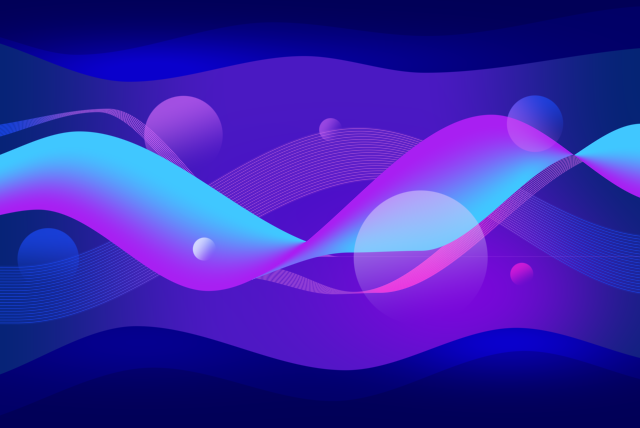
Write a Shadertoy shader that draws this background.

```glsl
// Twisting neon ribbon with fine line bands and glassy discs between deep blue waves.

const vec3 NAVY = vec3(0.005, 0.0, 0.34);
const vec3 ROYAL = vec3(0.04, 0.0, 0.80);
const vec3 TEAL = vec3(0.02, 0.14, 0.46);
const vec3 VIOLET = vec3(0.29, 0.10, 0.76);
const vec3 PURPLE = vec3(0.66, 0.12, 0.95);
const vec3 CYAN = vec3(0.25, 0.78, 1.0);
const vec3 PINK = vec3(0.96, 0.12, 0.86);
const vec3 BLUE = vec3(0.10, 0.28, 0.94);
const vec3 LILAC = vec3(0.80, 0.40, 0.96);

// Smooth curve easing between crests and troughs
float wave(float x, float at[5], float height[5]) {
    float y = height[0];
    for (int i = 0; i < 4; i++)
        y = mix(y, height[i + 1], smoothstep(at[i], at[i + 1], x));
    return y;
}

float cover(float d, float px) { return smoothstep(-px, px, d); }

float between(float y, float a, float b, float px) {
    return cover(y - min(a, b), px) * cover(max(a, b) - y, px);
}

float glow(vec2 p, vec2 center, vec2 size) {
    vec2 q = (p - center) / size;
    return exp(-dot(q, q));
}

// Sheer band filled with evenly spaced thin lines
float lineBand(float y, float a, float b, float count, float px) {
    float spacing = max(abs(a - b), 0.002) / count;
    float t = (y - min(a, b)) / spacing;
    float d = abs(fract(t) - 0.5) * spacing;
    float line = 1.0 - smoothstep(0.0, 0.0011 + px * 0.5, d);
    return between(y, a, b, px) * (0.17 + 0.42 * line);
}

// Disc that fades along a direction
vec3 disc(vec3 base, vec2 p, vec2 center, float r, vec3 tint, vec2 light, float alpha, float px) {
    vec2 q = p - center;
    float fade = smoothstep(-1.0, 0.9, dot(q / r, normalize(light)));
    return mix(base, tint, cover(r - length(q), px) * fade * alpha);
}

vec3 backdrop(vec2 p) {
    float middle = smoothstep(-0.05, 0.55, p.x) * (1.0 - smoothstep(0.98, 1.5, p.x));
    vec3 c = mix(TEAL, VIOLET, middle);
    c = mix(c, vec3(0.27, 0.04, 0.79), 0.6 * glow(p, vec2(0.76, 0.52), vec2(0.35, 0.16)));
    return mix(c, vec3(0.50, 0.02, 0.87), 0.9 * glow(p, vec2(1.08, 0.32), vec2(0.34, 0.20)));
}

// Dark waves along the top and bottom
vec3 frameWaves(vec3 c, vec2 p, float px) {
    float topIn = wave(p.x, float[5](-0.12, 0.303, 0.713, 0.996, 1.6), float[5](0.92, 0.809, 0.869, 0.830, 0.892));
    float topOut = wave(p.x, float[5](-0.1, 0.18, 0.64, 1.0, 1.55), float[5](0.93, 0.872, 0.948, 0.916, 0.987));
    float lowIn = wave(p.x, float[5](-0.12, 0.32, 0.81, 1.21, 1.6), float[5](0.10, 0.238, 0.135, 0.234, 0.15));
    float lowOut = wave(p.x, float[5](-0.15, 0.36, 0.78, 1.23, 1.6), float[5](0.0, 0.141, 0.063, 0.18, 0.10));
    float light = glow(p, vec2(0.32, 0.83), vec2(0.36, 0.09)) + 0.35 * glow(p, vec2(0.85, 0.85), vec2(0.4, 0.08));
    light += glow(p, vec2(1.19, 0.20), vec2(0.30, 0.09)) + 0.4 * glow(p, vec2(0.33, 0.2), vec2(0.4, 0.10));
    float inner = max(cover(p.y - topIn, px), cover(lowIn - p.y, px));
    float outer = max(cover(p.y - topOut, px), cover(lowOut - p.y, px));
    c = mix(c, mix(NAVY + vec3(0.0, 0.0, 0.06), ROYAL, min(light, 1.0)), inner);
    return mix(c, mix(NAVY, ROYAL, 0.7 * min(light, 1.0)), outer);
}

// Line bands and the pink veil behind the ribbon
vec3 veils(vec3 c, vec2 p, float px) {
    float archHi = wave(p.x, float[5](-0.2, 0.04, 0.84, 1.543, 1.7), float[5](0.38, 0.379, 0.703, 0.449, 0.449));
    float archLo = wave(p.x, float[5](-0.2, 0.04, 0.898, 1.543, 1.7), float[5](0.242, 0.242, 0.58, 0.309, 0.309));
    float curlHi = wave(p.x, float[5](-0.1, 0.254, 0.645, 0.8, 1.0), float[5](0.70, 0.746, 0.45, 0.4, 0.4));
    float curlLo = wave(p.x, float[5](-0.1, 0.23, 0.547, 0.7, 1.0), float[5](0.665, 0.738, 0.50, 0.4, 0.4));
    float veilHi = wave(p.x, float[5](0.5, 0.625, 0.83, 1.367, 1.5), float[5](0.375, 0.375, 0.318, 0.639, 0.6));
    float veilLo = wave(p.x, float[5](0.566, 0.781, 0.889, 1.465, 1.6), float[5](0.352, 0.3125, 0.316, 0.648, 0.64));
    float warm = smoothstep(0.1, 0.55, p.x) * (1.0 - smoothstep(1.1, 1.4, p.x));
    c = mix(c, mix(BLUE, LILAC * 0.88, warm), lineBand(p.y, archHi, archLo, 20.0, px));
    float left = 1.0 - smoothstep(0.0, 0.2, p.x);
    c = mix(c, BLUE * 0.85, 0.7 * left * between(p.y, curlHi, curlLo, px));
    c = mix(c, mix(LILAC, BLUE, left), lineBand(p.y, curlHi, curlLo, 9.0, px));
    float span = step(0.6, p.x) * step(p.x, 1.37);
    c = mix(c, LILAC * 0.9, span * lineBand(p.y, veilHi, veilLo, 12.0, px));
    float pink = smoothstep(0.8, 0.9, p.x) * (1.0 - smoothstep(0.98, 1.24, p.x));
    return mix(c, PINK, 0.9 * pink * span * between(p.y, veilHi, veilLo, px));
}

// Main ribbon: left sweep, right sweep, and the fan after the twist
vec3 ribbon(vec3 c, vec2 p, float px) {
    float crest = wave(p.x, float[5](-0.12, 0.186, 0.84, 1.2, 1.5), float[5](0.61, 0.693, 0.41, 0.41, 0.41));
    float spine = wave(p.x, float[5](-0.12, 0.09, 0.488, 1.152, 1.563), float[5](0.48, 0.512, 0.322, 0.732, 0.525));
    float belly = wave(p.x, float[5](0.449, 0.82, 0.986, 1.377, 1.543), float[5](0.316, 0.410, 0.414, 0.643, 0.53));
    float fan = mix(0.58, 0.711, smoothstep(1.211, 1.504, p.x));
    float t = clamp((p.y - spine) / max(crest - spine, 0.001), 0.0, 1.0);
    c = mix(c, mix(PURPLE, CYAN, smoothstep(0.0, 0.85, t)), cover(crest - p.y, px) * cover(p.y - spine + px, px));
    t = clamp((spine - p.y) / max(spine - belly, 0.001), 0.0, 1.0);
    float cool = mix(0.45, 1.0, smoothstep(0.7, 0.86, p.x)) * (1.0 - 0.6 * smoothstep(1.22, 1.36, p.x));
    float right = step(0.59, p.x) * cover(spine - p.y, px) * cover(p.y - belly, px);
    c = mix(c, mix(PURPLE, CYAN, cool * smoothstep(0.08, 0.95, t)), right);
    t = clamp((p.y - spine) / max(fan - spine, 0.001), 0.0, 1.0);
    float tail = step(1.345, p.x) * cover(fan - p.y, px) * cover(p.y - spine, px);
    return mix(c, mix(PURPLE, CYAN, smoothstep(0.0, 0.7, t)), tail);
}

void mainImage(out vec4 fragColor, in vec2 fragCoord) {
    vec2 p = fragCoord / iResolution.xy * vec2(1.5, 1.0);
    float px = 0.8 / iResolution.y;
    vec3 c = frameWaves(backdrop(p), p, px);
    c = disc(c, p, vec2(0.430, 0.684), 0.092, LILAC, vec2(-0.4, 1.0), 0.7, px);
    c = disc(c, p, vec2(1.254, 0.711), 0.066, BLUE, vec2(-0.3, 1.0), 0.75, px);
    c = veils(c, p, px);
    c = ribbon(c, p, px);
    c = disc(c, p, vec2(1.254, 0.711), 0.066, LILAC, vec2(-1.0, -0.6), 0.5, px);
    c = disc(c, p, vec2(0.113, 0.395), 0.072, BLUE, vec2(0.0, 1.0), 0.75, px);
    c = disc(c, p, vec2(0.775, 0.697), 0.027, LILAC, vec2(-1.0, 0.6), 0.6, px);
    c = disc(c, p, vec2(0.479, 0.418), 0.027, vec3(0.86, 0.88, 1.0), vec2(-1.0, 0.6), 0.9, px);
    c = disc(c, p, vec2(1.223, 0.359), 0.027, PINK, vec2(-0.5, 1.0), 0.7, px);
    c = disc(c, p, vec2(0.986, 0.398), 0.157, vec3(0.84, 0.78, 0.98), vec2(-0.2, 1.0), 0.6, px);
    fragColor = vec4(c, 1.0);
}
```
